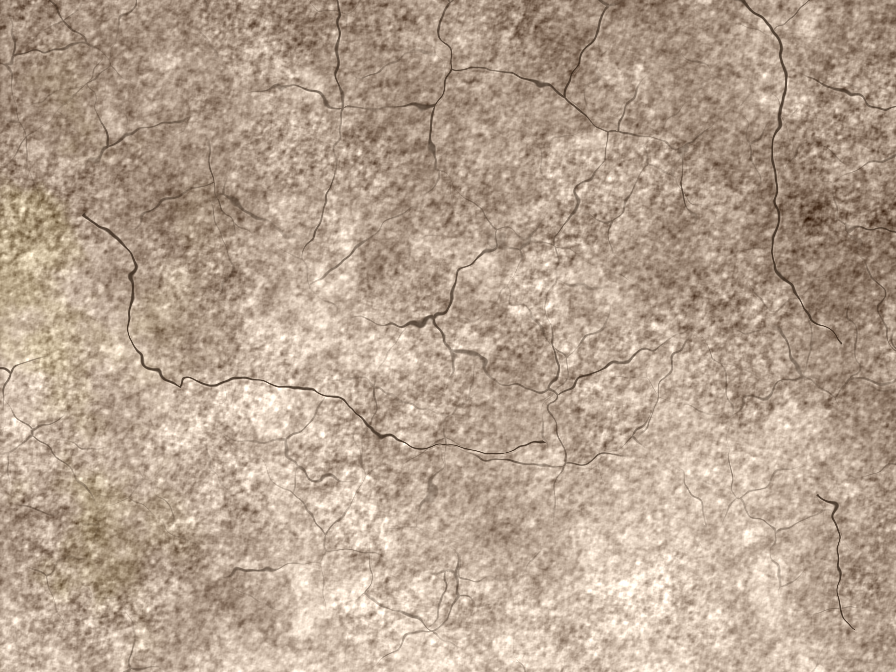
Reproduce this texture procedurally as a Shadertoy shader.

```glsl
vec3 random(vec2 cell) {
    vec3 v = fract(cell.xyx * vec3(.1031, .1030, .0973));
    v += dot(v, v.yxz + 33.33);
    return fract((v.xxy + v.yzz) * v.zyx);
}

// Cellular noise: soft bumps of random height, one per cell
float bumps(vec2 p) {
    vec2 cell = floor(p);
    float sum = 0.;
    for (int y = -1; y <= 1; y++)
    for (int x = -1; x <= 1; x++) {
        vec2 c = cell + vec2(x, y);
        vec3 r = random(c);
        vec2 d = c + r.xy - p;
        float w = max(0., 1. - dot(d, d));
        sum += (2. * r.z - 1.) * w * w;
    }
    return sum;
}

float layers(vec2 p) {
    float sum = 0., gain = .5;
    for (int i = 0; i < 4; i++) {
        sum += gain * bumps(p);
        p = mat2(1.68, 1.26, -1.26, 1.68) * p + 17.3;
        gain *= .55;
    }
    return sum;
}

// Distance to the border between the two nearest cells
float plateBorder(vec2 p) {
    vec2 cell = floor(p), first = vec2(9.), second = vec2(9.);
    for (int y = -1; y <= 1; y++)
    for (int x = -1; x <= 1; x++) {
        vec2 c = cell + vec2(x, y);
        vec2 d = c + random(c).xy - p;
        if (dot(d, d) < dot(first, first)) {
            second = first;
            first = d;
        } else if (dot(d, d) < dot(second, second)) {
            second = d;
        }
    }
    return dot(.5 * (first + second), normalize(second - first));
}

float stroke(float dist, float width) {
    return 1. - smoothstep(width * .3, width + .6 / iResolution.y, dist);
}

// Long bent crack that thins out towards its end
float fissure(vec2 p, vec2 start, vec2 end, float width) {
    vec2 along = end - start;
    float t = clamp(dot(p - start, along) / dot(along, along), 0., 1.);
    vec2 bend = vec2(-along.y, along.x) * .08 * sin(6.28 * t);
    return stroke(length(p - start - along * t - bend), width * (1. - .6 * t));
}

float cracks(vec2 p) {
    vec2 q = p + .04 * vec2(layers(p * 7.), layers(p * 7. + 31.));
    q += .006 * vec2(bumps(p * 45.), bumps(p * 45. + 9.));
    float crack = 0.;
    // Broken networks of plates, the finer one fainter
    for (float i = 0.; i < 2.; i++) {
        float scale = 6. + 3. * i;
        float open = smoothstep(-.15, .6, layers(p * (5. + 2. * i) + 57. + 20. * i));
        float vein = stroke(plateBorder(q * scale + 3.) / scale, .001 + .0012 * open);
        crack = max(crack, vein * open * (.9 - .3 * i));
    }
    crack = max(crack, fissure(q, vec2(1.08, 1.03), vec2(1.25, .48), .0045));
    crack = max(crack, fissure(q, vec2(.14, .68), vec2(.27, .4), .003));
    crack = max(crack, fissure(q, vec2(.27, .4), vec2(.8, .35), .002));
    return max(crack, fissure(q, vec2(1.2, .26), vec2(1.28, .06), .0025));
}

void mainImage(out vec4 fragColor, in vec2 fragCoord) {
    vec2 p = fragCoord / iResolution.y;
    vec2 toLight = vec2(-.0015, .0022);

    // Broad weathering, darker to the upper right
    float mottle = layers(p * 3.5 + 5.);
    float tone = .19 * mottle + .12 * (.5 - p.y) + .09 * layers(p * 15. + 41.);
    tone -= .07 * smoothstep(.85, 1.15, p.x + .3 * mottle) * smoothstep(.4, .6, p.y);

    // Sand grains of three sizes with a slight lit relief, rougher in patches
    float rough = .85 + .35 * smoothstep(-.2, .4, layers(p * 6. + 23.));
    float sand = .06 * bumps(p * 85. + 7.) + .11 * bumps(p * 150.) + .08 * bumps(p * 230. + 3.);
    float relief = layers(p * 48.) - layers((p + toLight) * 48.);
    tone += rough * (sand + .38 * relief);

    // Ragged pale flakes, mostly low on the wall
    float flake = layers(p * 15. + 80.) + .3 * (.5 - p.y);
    tone += .11 * smoothstep(.22, .36, flake);

    // Plaster colour with olive growth on the left
    vec3 color = vec3(.708, .628, .557) + tone * vec3(1., 1.03, 1.02);
    float moss = smoothstep(.4, .05, p.x) * smoothstep(-.05, .5, layers(p * 8. + 12.));
    color -= moss * smoothstep(1., .7, p.y) * vec3(.04, .035, .08);

    // Dark cracks with a lit lower lip
    color += .07 * cracks(p + 1.5 * toLight);
    color = mix(color, vec3(.2, .14, .09), .8 * cracks(p));

    fragColor = vec4(clamp(color, 0., 1.), 1.);
}
```
